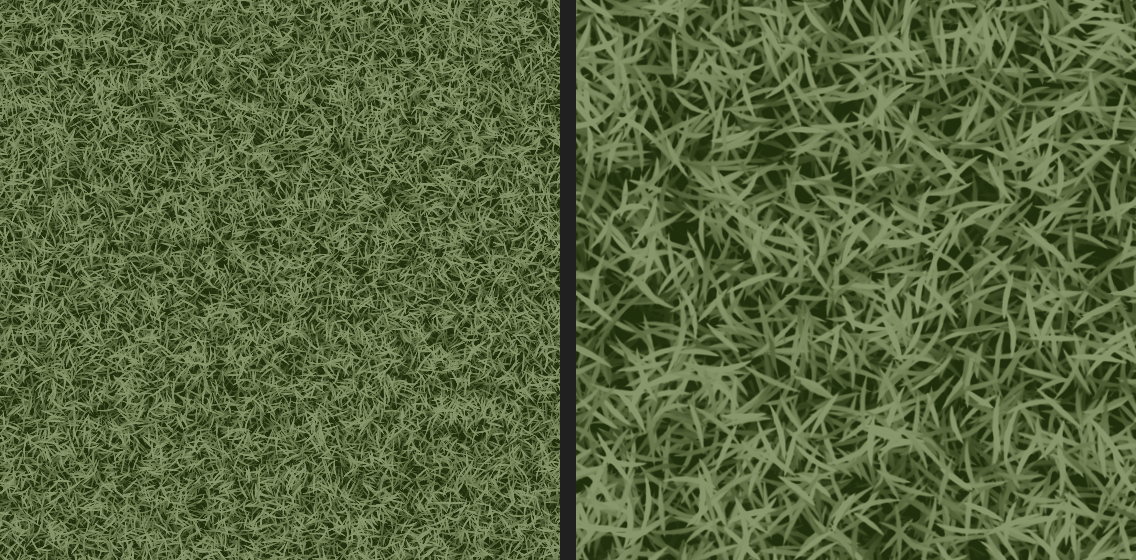
Left: the whole. Right: its middle third, enlarged.
Write a WebGL 1 fragment shader that draws this texture.

```glsl
precision highp float;
uniform vec2 u_resolution;

vec3 hash3(vec2 p) {
  vec3 q = fract(p.xyx * vec3(0.1031, 0.1030, 0.0973));
  q += dot(q, q.yxz + 33.33);
  return fract((q.xxy + q.yzz) * q.zyx);
}

float gradientDot(vec2 cell, vec2 offset) {
  float angle = 6.2832 * hash3(cell + 211.0).x;
  return dot(vec2(cos(angle), sin(angle)), offset);
}

float gradientNoise(vec2 p) {
  vec2 i = floor(p), f = fract(p), e = vec2(1.0, 0.0);
  vec2 s = f * f * f * (f * (f * 6.0 - 15.0) + 10.0);
  return mix(mix(gradientDot(i, f), gradientDot(i + e, f - e), s.x),
             mix(gradientDot(i + e.yx, f - e.yx), gradientDot(i + 1.0, f - 1.0), s.x), s.y);
}

// Coverage of a curved, tapered blade centred on the origin
float blade(vec2 p, float angle, float halfLength, float bend, float softness) {
  float c = cos(angle), s = sin(angle);
  p = vec2(c * p.x + s * p.y, c * p.y - s * p.x);
  float along = p.x / halfLength;
  float across = abs(p.y - bend * (along * along - 0.4));
  float halfWidth = 0.074 * (1.0 - along * along);
  float body = 1.0 - smoothstep(halfWidth - softness, halfWidth + softness, across);
  return body * clamp((1.0 - abs(along)) * 5.0, 0.0, 1.0);
}

void main() {
  float side = min(u_resolution.x, u_resolution.y);
  vec2 uv = gl_FragCoord.xy / side;
  float cells = 46.0;
  float softness = max(0.5 * cells / side, 0.045);
  float shade = 0.02;

  // Blades stacked from the dark undergrowth up to the lit top
  for (int layer = 0; layer < 16; layer++) {
    float k = float(layer);
    float turn = k * 2.4;
    vec2 p = mat2(cos(turn), sin(turn), -sin(turn), cos(turn)) * uv * cells + k * 7.31;
    vec2 home = floor(p);
    for (int y = -1; y <= 1; y++) {
      for (int x = -1; x <= 1; x++) {
        vec2 cell = home + vec2(float(x), float(y));
        vec3 place = hash3(cell + k * 17.0 + 83.0);
        vec3 form = hash3(cell + k * 29.0 + 347.0);
        float cover = blade(p - cell - place.xy, 6.2832 * place.z,
                            mix(0.55, 0.95, form.x), (form.y - 0.5) * 0.34, softness);
        float bladeShade = mix(0.02, 0.79, k / 15.0) + (form.z - 0.5) * 0.42;
        shade = mix(shade, bladeShade, cover * 0.97);
      }
    }
  }

  // Clumps and hollows
  shade += 0.26 * gradientNoise(uv * 24.0) + 0.07 * gradientNoise(uv * 9.0 + 40.0);
  shade = 0.96 * smoothstep(0.05, 0.9, shade);

  vec3 hollow = vec3(0.12, 0.18, 0.045);
  vec3 sunlit = vec3(0.55, 0.61, 0.44);
  gl_FragColor = vec4(mix(hollow, sunlit, vec3(shade, shade, pow(shade, 1.1))), 1.0);
}
```
